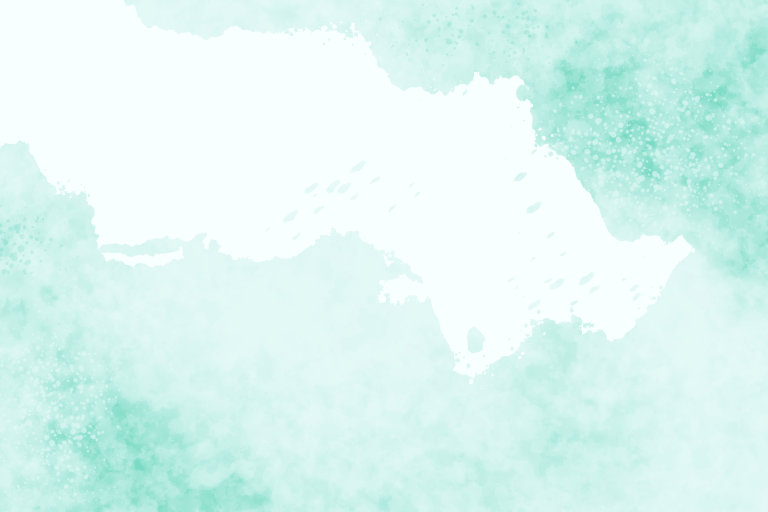
Give the GLSL for this background, as a Shadertoy shader.

```glsl
const vec3 PAPER = vec3(0.973, 1.0, 1.0);
const vec3 PALE_MINT = vec3(0.892, 0.975, 0.966);
const vec3 DEEP_MINT = vec3(0.48, 0.855, 0.77);
const float BASE_DEPTH = 0.045;
const float EDGE_WARP = 0.035;
const float EDGE_FRAY = 0.035;
const float CLOUD_SCALE = 6.0;
const float GRAIN_SCALE = 24.0;
const float STREAK_ANGLE = 0.62;
const float STREAK_STRETCH = 0.38;

vec2 hash2(vec2 p) {
    p = vec2(dot(p, vec2(127.1, 311.7)), dot(p, vec2(269.5, 183.3)));
    return fract(sin(p) * 43758.5);
}
float corner(vec2 cell, vec2 offset) {
    return dot(hash2(cell) * 2.0 - 1.0, offset);
}
float gradientNoise(vec2 p) {
    vec2 i = floor(p), f = fract(p), o = vec2(0.0, 1.0);
    vec2 u = f * f * f * (f * (f * 6.0 - 15.0) + 10.0);
    return mix(mix(corner(i, f), corner(i + o.yx, f - o.yx), u.x),
               mix(corner(i + o.xy, f - o.xy), corner(i + 1.0, f - 1.0), u.x), u.y);
}
float fbm(vec2 p) {
    float sum = 0.0, gain = 0.8;
    for (int i = 0; i < 5; i++, gain *= 0.55) {
        sum += gain * gradientNoise(p);
        p = mat2(1.6, 1.2, -1.2, 1.6) * p + 7.3;
    }
    return sum;
}
float glow(vec2 p, float x, float y, float rx, float ry) {
    vec2 q = (p - vec2(x, y)) / vec2(rx, ry);
    return exp(-dot(q, q));
}
// Positive inside
float ellipse(vec2 p, vec2 centre, vec2 radius) {
    return (1.0 - length((p - centre) / radius)) * min(radius.x, radius.y);
}

// One jittered drop per cell; amount controls how many and how large
float drops(vec2 p, float cell, float amount) {
    vec2 g = p / cell, id = floor(g);
    vec2 jitter = (hash2(id) - 0.5) * 0.4;
    float radius = 0.3 * smoothstep(0.0, 0.5, amount - hash2(id + 41.0).x);
    float soft = 0.8 / (iResolution.y * cell);
    float dist = length(fract(g) - 0.5 - jitter);
    return smoothstep(soft, -soft, dist - radius) * step(0.01, radius);
}
// Turned layers of drops in shrinking sizes, bent to hide the cells
float scatter(vec2 p, float cell, float amount) {
    float cover = 0.0;
    p += 0.2 * cell * vec2(gradientNoise(p / cell), gradientNoise(p / cell + 9.0));
    for (int i = 0; i < 3; i++, cell *= 0.72) {
        p = mat2(0.8, 0.6, -0.6, 0.8) * p + 0.37;
        cover = max(cover, drops(p, cell, amount));
    }
    return cover;
}

float lowerEdge(float x) {
    float y = 0.72 - 0.1 * smoothstep(0.06, 0.11, x) - 0.13 * smoothstep(0.16, 0.22, x);
    y += 0.045 * exp(-pow((x - 0.39) / 0.04, 2.0)) + 0.055 * exp(-pow((x - 0.67) / 0.07, 2.0));
    y += 0.115 * smoothstep(0.93, 1.07, x) - 0.23 * smoothstep(0.79, 0.92, x);
    return y + 0.2 * smoothstep(1.19, 1.38, x) - 0.04 * smoothstep(1.13, 1.2, x);
}
float upperEdge(float x) {
    float y = 1.04 - 0.115 * smoothstep(0.16, 0.35, x) + 0.015 * smoothstep(0.41, 0.47, x);
    y += 0.025 * smoothstep(0.85, 1.02, x) - 0.12 * smoothstep(0.69, 0.8, x);
    y -= 0.12 * smoothstep(1.02, 1.06, x) + 0.195 * smoothstep(1.07, 1.22, x);
    return y - 0.2 * smoothstep(1.33, 1.39, x);
}
float washShape(vec2 p) {
    vec2 q = p + EDGE_WARP * vec2(fbm(p * 9.0), fbm(p * 9.0 + 31.0));
    float fray = EDGE_FRAY * fbm(p * 38.0);
    float d = max(lowerEdge(q.x) - q.y, q.y - upperEdge(q.x));
    d += fray * (0.35 + 1.6 * smoothstep(-0.1, 0.35, gradientNoise(p * 6.0)));
    d = min(d, fray - ellipse(q, vec2(0.79, 0.437), vec2(0.05, 0.02)));
    d = max(d, ellipse(q, vec2(0.28, 0.522), vec2(0.09, 0.011)));
    d = max(d, ellipse(p, vec2(0.928, 0.336), vec2(0.018, 0.025)) + 0.3 * fray);
    return max(d, ellipse(p, vec2(1.02, 0.818), vec2(0.012, 0.016)));
}

float pigmentDepth(vec2 p) {
    // Left and lower washes, upper right washes, then watery patches
    float t = BASE_DEPTH + 0.5 * glow(p, 0.22, 0.13, 0.15, 0.14) + 0.3 * glow(p, 0.06, 0.42, 0.14, 0.2);
    t += 0.3 * glow(p, 0.42, 0.02, 0.25, 0.13) + 0.2 * glow(p, 0.08, 0.0, 0.12, 0.08);
    t += 0.17 * glow(p, 1.12, 0.2, 0.22, 0.2) + 0.13 * glow(p, 0.8, 0.0, 0.3, 0.15);
    t += 0.45 * glow(p, 1.18, 0.86, 0.12, 0.1) + 0.42 * glow(p, 1.45, 0.88, 0.2, 0.2);
    t += 0.38 * glow(p, 1.3, 0.67, 0.2, 0.12) + 0.42 * glow(p, 1.5, 0.5, 0.09, 0.09);
    t += 0.22 * glow(p, 0.95, 0.95, 0.25, 0.12) + 0.2 * glow(p, 1.08, 0.75, 0.07, 0.1);
    t -= 0.15 * glow(p, 1.33, 0.38, 0.08, 0.12) + 0.1 * glow(p, 0.74, 0.42, 0.2, 0.12);
    t = max(t, 0.0) * (0.75 + 0.9 * t);
    // Clouds, grain, then crisp stain edges at three sizes
    float grain = fbm(p * GRAIN_SCALE), scale = 4.0;
    t += (0.06 + 0.7 * t) * fbm(p * CLOUD_SCALE) + (0.03 + 0.55 * t) * grain;
    for (int i = 0; i < 3; i++, scale *= 2.4) {
        float stain = fbm(p * scale + 13.0) + 0.15 * grain;
        t += (0.02 + 0.2 * max(t, 0.0)) * (smoothstep(-0.02, 0.02 + 0.002 * scale, stain) - 0.5);
    }
    // Light speckles, then dark splatter
    float speckle = glow(p, 1.27, 0.7, 0.24, 0.2) + glow(p, 0.1, 0.2, 0.15, 0.2);
    t *= 1.0 - 0.6 * scatter(p, 0.019, 0.65 * speckle);
    float splatter = glow(p, 0.03, 0.52, 0.1, 0.07) + 0.6 * glow(p, 0.95, 0.94, 0.25, 0.09);
    return clamp(t + 0.24 * scatter(p + 0.11, 0.025, 0.75 * splatter), 0.0, 1.0);
}

float flungStreaks(vec2 p) {
    float c = cos(STREAK_ANGLE), s = sin(STREAK_ANGLE);
    vec2 q = mat2(c, -s, s, c) * (p - vec2(0.64, 0.62)) + 0.005 * gradientNoise(p * 60.0);
    float amount = glow(q, 0.0, 0.0, 0.18, 0.04) + 0.7 * glow(p, 0.79, 0.62, 0.07, 0.04);
    amount += 0.8 * glow(p, 1.04, 0.63, 0.05, 0.09) + 0.7 * glow(p, 1.1, 0.45, 0.2, 0.09);
    return drops(q * vec2(STREAK_STRETCH, 1.0), 0.022, 0.85 * amount);
}
void mainImage(out vec4 fragColor, in vec2 fragCoord) {
    vec2 p = fragCoord / iResolution.xy * vec2(1.5, 1.0);
    float d = washShape(p);
    float cover = clamp(d / max(fwidth(d), 1e-4) + 0.5, 0.0, 1.0);
    // Spray and bare flecks beside the edge
    float spray = 0.65 * exp(-abs(d) * 30.0) * smoothstep(-0.1, 0.3, gradientNoise(p * 5.0 + 3.0));
    cover = max(cover, scatter(p + 0.7, 0.024, spray)) * (1.0 - scatter(p + 0.2, 0.024, spray));
    cover = max(cover, 0.8 * flungStreaks(p));
    vec3 pigment = mix(PALE_MINT, DEEP_MINT, pigmentDepth(p));
    fragColor = vec4(mix(PAPER, pigment, cover), 1.0);
}
```
